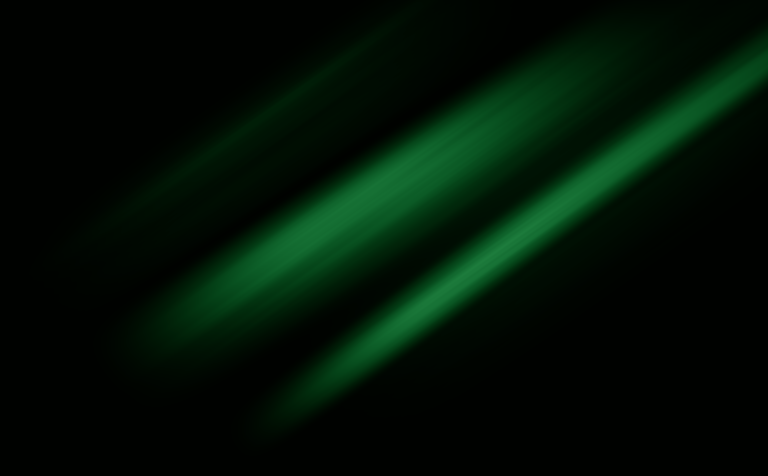
This background is drawn by a WebGL 1 fragment shader. Its source:

```glsl
precision highp float;

uniform vec2 u_resolution;

const float BEAM_ANGLE = 0.611;
const float GRAIN_AMOUNT = 0.22;
const float GRAIN_SCALE = 24.0;
const float BLACK_LEVEL = 0.006;

// Band edges: start of rise, end of rise, start of fall, end of fall.
const vec4 WIDE_ACROSS = vec4(0.685, 0.775, 0.785, 0.960);
const vec4 WIDE_ALONG = vec4(-0.30, 0.27, 0.40, 1.20);
const vec4 NARROW_ACROSS = vec4(0.965, 1.040, 1.045, 1.105);
const vec4 NARROW_ALONG = vec4(-0.16, 0.38, 0.55, 1.95);
const vec4 FAINT_ACROSS = vec4(0.42, 0.53, 0.56, 0.73);
const vec4 FAINT_ALONG = vec4(-0.35, 0.25, 0.35, 1.00);
const vec4 HAZE_ACROSS = vec4(0.74, 0.92, 0.97, 1.16);
const vec4 HAZE_ALONG = vec4(0.00, 0.70, 0.85, 1.70);
const vec4 TAIL_ACROSS = vec4(1.02, 1.09, 1.10, 1.29);
const vec4 TAIL_ALONG = vec4(0.00, 0.60, 0.90, 1.70);

const float WIDE_LEVEL = 0.40;
const float NARROW_LEVEL = 0.43;
const float FAINT_LEVEL = 0.065;
const float HAZE_LEVEL = 0.055;
const float TAIL_LEVEL = 0.035;
const float STREAK_LEVEL = 0.045;
const float STREAK_CENTER = 0.513;
const float SLIT_CENTER = 0.684;

float hash(vec2 cell) {
  return fract(sin(dot(cell, vec2(127.1, 311.7))) * 4375.85);
}

float valueNoise(vec2 p) {
  vec2 cell = floor(p);
  vec2 f = fract(p);
  f = f * f * (3.0 - 2.0 * f);
  float low = mix(hash(cell), hash(cell + vec2(1.0, 0.0)), f.x);
  float high = mix(hash(cell + vec2(0.0, 1.0)), hash(cell + 1.0), f.x);
  return mix(low, high, f.y);
}

// Long fibres: slow along the beam, fine across it; range -1 to 1.
float fibres(float along, float across) {
  float sum = 0.0;
  float weight = 0.5;
  vec2 p = vec2(along * 1.5, across * GRAIN_SCALE);
  for (int i = 0; i < 4; i++) {
    sum += weight * (2.0 * valueNoise(p) - 1.0);
    p = p * vec2(1.3, 2.1) + 17.3;
    weight *= 0.6;
  }
  return sum;
}

float band(float x, vec4 edges) {
  return smoothstep(edges.x, edges.y, x) * (1.0 - smoothstep(edges.z, edges.w, x));
}

float ridge(float x, float center, float width) {
  float d = (x - center) / width;
  return exp(-d * d);
}

// Green ramp: red and blue appear only at higher levels.
vec3 emerald(float level) {
  return vec3(pow(level, 3.0), level, 0.7 * pow(level, 1.5));
}

void main() {
  // Beam axes, measured in canvas heights from the upper left corner.
  vec2 p = gl_FragCoord.xy / u_resolution.y;
  p.y = 1.0 - p.y;
  float c = cos(BEAM_ANGLE);
  float s = sin(BEAM_ANGLE);
  float along = c * p.x - s * p.y;
  float across = s * p.x + c * p.y;
  float upper = across - 0.035 * (along - 0.43);
  float lower = across + 0.020 * (along - 0.43);
  float grain = fibres(along, across);

  // Main beams
  float wide = WIDE_LEVEL * band(upper, WIDE_ACROSS) * band(along, WIDE_ALONG);
  float narrow = NARROW_LEVEL * band(lower, NARROW_ACROSS) * band(along, NARROW_ALONG);
  float beams = (wide + narrow) * (1.0 + GRAIN_AMOUNT * grain);

  // Faint veils and the thin upper streak
  float faintAlong = band(along, FAINT_ALONG);
  float veils = FAINT_LEVEL * band(across, FAINT_ACROSS) * faintAlong;
  veils += STREAK_LEVEL * ridge(across, STREAK_CENTER, 0.016) * faintAlong;
  veils += HAZE_LEVEL * band(across, HAZE_ACROSS) * band(along, HAZE_ALONG);
  veils += TAIL_LEVEL * band(lower, TAIL_ACROSS) * band(along, TAIL_ALONG);
  veils *= 1.0 + 2.5 * GRAIN_AMOUNT * grain;

  // Dark slit above the wide beam
  float slit = 1.0 - 0.75 * ridge(upper, SLIT_CENTER, 0.012);
  float level = BLACK_LEVEL + max(beams + veils, 0.0) * slit;
  gl_FragColor = vec4(emerald(level), 1.0);
}
```
